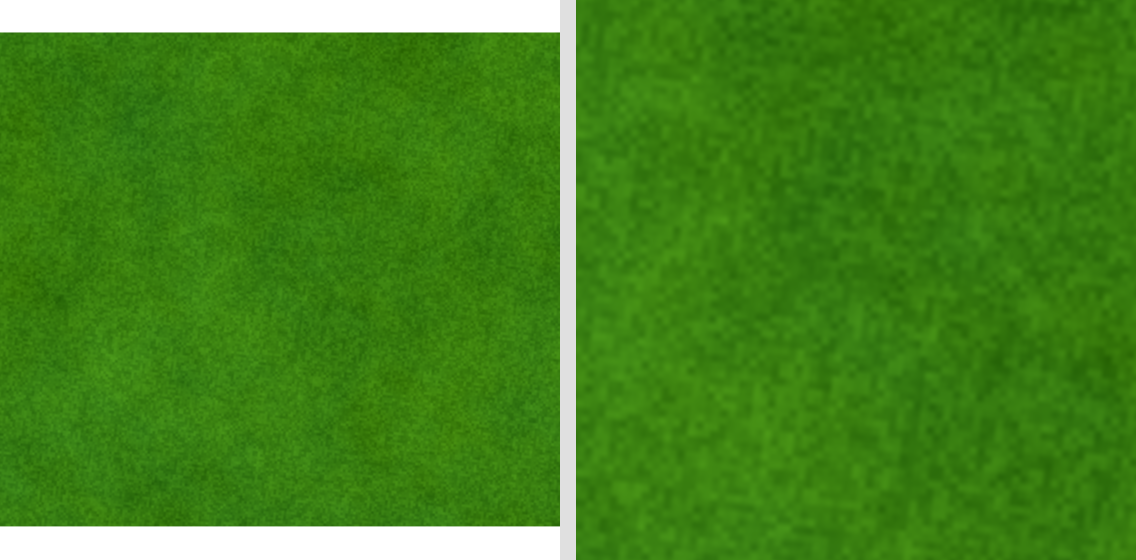
Left: the whole. Right: its middle third, enlarged.
Reproduce this texture procedurally as a WebGL 1 fragment shader.

```glsl
precision highp float;
// A mown lawn seen from above, as a wide band between plain white margins.
// Fine value noise makes the blades, coarser octaves make soft patches,
// and a separate slow noise drifts the hue between yellow and blue green.

uniform vec2 u_resolution;

float hash(vec2 p) {
  vec3 q = fract(vec3(p.xyx) * 0.1031);
  q += dot(q, q.yzx + 33.33);
  return fract((q.x + q.y) * q.z);
}

// Smooth value noise, centred on zero
float noise(vec2 p) {
  vec2 cell = floor(p);
  vec2 f = fract(p);
  f = f * f * (3.0 - 2.0 * f);
  float low = mix(hash(cell), hash(cell + vec2(1.0, 0.0)), f.x);
  float high = mix(hash(cell + vec2(0.0, 1.0)), hash(cell + vec2(1.0, 1.0)), f.x);
  return mix(low, high, f.y) - 0.5;
}

vec2 rotate(vec2 p, float angle) {
  float c = cos(angle);
  float s = sin(angle);
  return vec2(c * p.x - s * p.y, s * p.x + c * p.y);
}

// Broad light and dark areas, from large to small
float patches(vec2 p) {
  float sum = 0.0;
  float scale = 5.0;
  float weight = 0.44;
  for (int i = 0; i < 4; i++) {
    float k = float(i);
    sum += weight * noise(rotate(p, 0.5 + k * 0.9) * scale + 40.0 + k * 17.0);
    scale *= 2.1;
    weight *= 0.88;
  }
  return sum;
}

// Short, nearly directionless blades
float blades(vec2 p) {
  float fine = noise(rotate(p, 0.12) * 220.0 + 300.0);
  float clumps = noise(rotate(p, 0.75) * 125.0 + 500.0);
  return 0.85 * fine + 0.46 * clumps;
}

void main() {
  vec2 uv = gl_FragCoord.xy / u_resolution;
  vec2 p = gl_FragCoord.xy / u_resolution.y;

  // Lawn colour: brightness along a green ramp, then a slight hue drift
  float tone = blades(p) + patches(p);
  float drift = noise(p * 4.0 + 80.0) + 0.6 * noise(rotate(p, 0.6) * 24.0 + 120.0);
  vec3 grass = vec3(0.212, 0.482, 0.059) + tone * vec3(0.080, 0.112, 0.036);
  grass += drift * vec3(0.020, 0.0, -0.040);

  // White margins above and below, with a soft edge
  float edge = 0.0015;
  float lawn = smoothstep(0.060 - edge, 0.060 + edge, uv.y)
             * (1.0 - smoothstep(0.942 - edge, 0.942 + edge, uv.y));
  gl_FragColor = vec4(mix(vec3(1.0), grass, lawn), 1.0);
}
```
